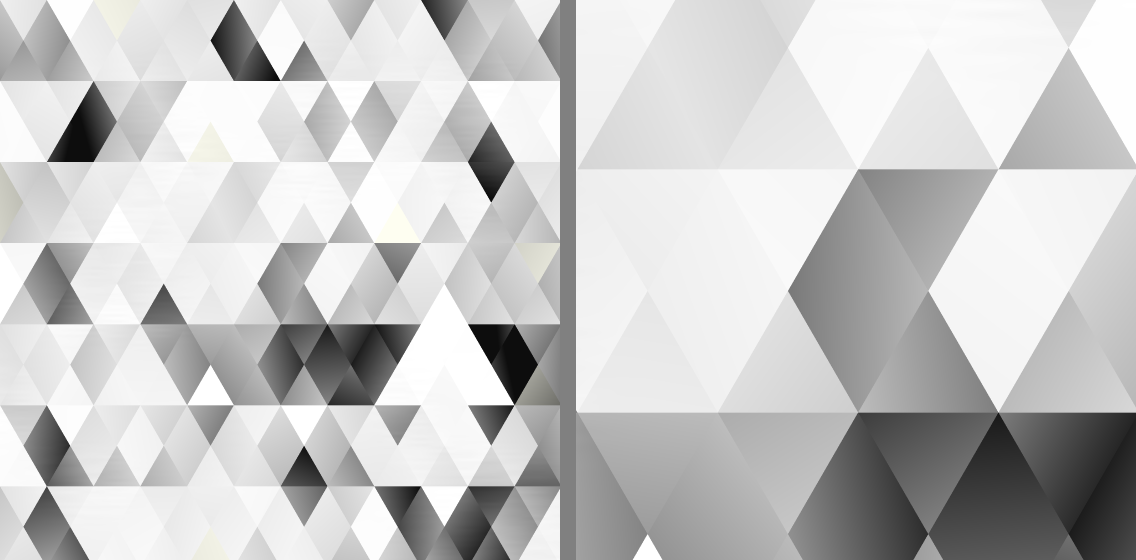
Left: the whole. Right: its middle third, enlarged.
This background is drawn by a Shadertoy shader. Its source:

```glsl
// Greyscale mosaic of diamonds and triangles in seven rows, softly shaded.

const float COLUMNS = 11.97;      // triangle bases across the canvas
const float ROWS = 6.91;          // bands down the canvas, last one cropped
const float MERGE_SHAPES = 0.45;  // chance that a triangle joins a diamond
const float MERGE_COLUMNS = 0.25; // chance that a diamond joins its neighbour
const int SAMPLES = 3;            // smoothing samples per axis

float hash(vec2 p) {
    return fract(sin(dot(p, vec2(127.1, 311.7))) * 43758.5453);
}

float noise(vec2 p) {
    vec2 i = floor(p), f = fract(p);
    f = f * f * (3.0 - 2.0 * f);
    return mix(mix(hash(i), hash(i + vec2(1, 0)), f.x),
               mix(hash(i + vec2(0, 1)), hash(i + vec2(1, 1)), f.x), f.y);
}

// Rank of a diamond, sometimes shared with the one to its left
float diamondRank(vec2 cell) {
    float joins = step(hash(cell + 37.3), MERGE_COLUMNS);
    return hash(cell - vec2(joins, 0.0) + 5.7);
}

// Rank of a triangle, sometimes taken from one of the diamonds beside it
float triangleRank(vec2 cell, float kind) {
    vec2 seed = cell + 19.1 * kind;
    float side = step(0.5, hash(seed + 71.9));
    float joins = step(hash(seed + 43.1), MERGE_SHAPES);
    return mix(hash(seed + 11.3), diamondRank(cell + vec2(side, 0.0)), joins);
}

// Uniform rank to darkness: mostly near white, a few almost black
float rankToDarkness(float rank) {
    return 0.13 * rank + 0.35 * pow(rank, 3.0) + 0.5 * pow(rank, 12.0);
}

// Darkness with a linear ramp in a random direction across the shape
float shadeShape(float rank, vec2 local, vec2 seed) {
    float angle = 6.2832 * hash(seed + 83.7);
    float ramp = dot(vec2(cos(angle), sin(angle)), local);
    float tone = 0.9 + 0.2 * hash(seed + 29.5);
    return rankToDarkness(rank) * (tone + 0.65 * ramp);
}

// Colour at a point measured from the upper left, in canvas units
vec3 mosaic(vec2 p) {
    vec2 grid = p * vec2(COLUMNS, ROWS);
    float row = floor(grid.y), f = fract(grid.y);
    float nearest = floor(grid.x + 0.5);
    bool inDiamond = abs(grid.x - nearest) < min(f, 1.0 - f);

    // Kind 0 is a diamond, 1 points down, 2 points up
    float kind = inDiamond ? 0.0 : (f < 0.5 ? 1.0 : 2.0);
    vec2 cell = vec2(inDiamond ? nearest : floor(grid.x), row);
    vec2 centre = vec2(inDiamond ? cell.x : cell.x + 0.5,
                       inDiamond ? 0.5 : (kind < 1.5 ? 0.17 : 0.83));
    float rank = inDiamond ? diamondRank(cell) : triangleRank(cell, kind);
    vec2 seed = cell + 19.1 * kind;
    float dark = shadeShape(rank, vec2(grid.x, f) - centre, seed);

    // Faint horizontal streaks in patches
    float patches = smoothstep(0.45, 0.8, noise(p * 7.0));
    float streaks = noise(p * vec2(24.0, 190.0)) - 0.5;
    float grey = 1.0 - dark + 0.02 * patches * streaks;

    // A few shapes are slightly warm
    float warm = step(0.98, hash(seed + 61.3));
    return clamp(grey * mix(vec3(1.0), vec3(1.0, 1.0, 0.95), warm), 0.05, 1.0);
}

void mainImage(out vec4 fragColor, in vec2 fragCoord) {
    vec3 sum = vec3(0.0);
    for (int i = 0; i < SAMPLES * SAMPLES; i++) {
        vec2 offset = (vec2(i % SAMPLES, i / SAMPLES) + 0.5) / float(SAMPLES) - 0.5;
        vec2 p = (fragCoord + offset) / iResolution.xy;
        sum += mosaic(vec2(p.x, 1.0 - p.y));
    }
    fragColor = vec4(sum / float(SAMPLES * SAMPLES), 1.0);
}
```
